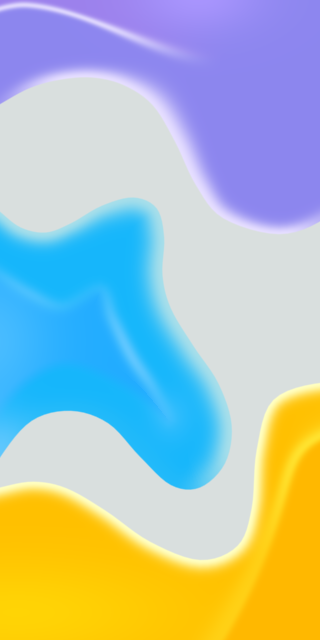
Write a Shadertoy shader that draws this background.

```glsl
// Three glossy fluid shapes, violet, blue and yellow, on a pale grey ground.

const vec2 GRID = vec2(384, 768); // design units across the canvas, y downward
const int KNOTS = 14; // per spline; the two end knots only steer
const int STEPS = 6;  // straight pieces per spline span

// Colours
const vec3 GROUND = vec3(.852, .874, .872);
const vec3 VIOLET = vec3(.55, .525, .935);
const vec3 VIOLET_WARM = vec3(.61, .505, .925);
const vec3 VIOLET_GLOW = vec3(.67, .59, 1);
const vec3 VIOLET_RIM = vec3(.9, .87, 1);
const vec3 BLUE = vec3(.085, .715, .985);
const vec3 BLUE_INNER = vec3(.13, .675, 1);
const vec3 BLUE_LIGHT = vec3(.42, .79, 1);
const vec3 BLUE_RIM = vec3(.68, .88, .915);
const vec3 YELLOW = vec3(1, .75, 0);
const vec3 YELLOW_DEEP = vec3(1, .72, 0);
const vec3 YELLOW_LIGHT = vec3(1, .83, .02);
const vec3 YELLOW_SHEEN = vec3(1, .9, .2);
const vec3 YELLOW_RIM = vec3(1, 1, .76);

// Spline knots
const vec2 VIOLET_EDGE[KNOTS] = vec2[KNOTS](
  vec2(-70,170), vec2(-30,143), vec2(0,125), vec2(35,106), vec2(70,96),
  vec2(110,93), vec2(148,102), vec2(183,126), vec2(210,170), vec2(235,222),
  vec2(268,262), vec2(335,281), vec2(390,262), vec2(430,220));
const vec2 BLUE_UPPER[KNOTS] = vec2[KNOTS](
  vec2(-60,200), vec2(-25,232), vec2(0,254), vec2(25,273), vec2(55,279),
  vec2(85,268), vec2(122,247), vec2(160,237), vec2(188,250), vec2(197,285),
  vec2(195,330), vec2(205,370), vec2(232,415), vec2(262,460));
const vec2 BLUE_LOWER[KNOTS] = vec2[KNOTS](
  vec2(205,370), vec2(232,415), vec2(262,460), vec2(278,510), vec2(270,556),
  vec2(240,585), vec2(205,582), vec2(168,548), vec2(130,508), vec2(85,493),
  vec2(38,505), vec2(0,549), vec2(-30,605), vec2(-50,660));
const vec2 BLUE_FOLD[KNOTS] = vec2[KNOTS](
  vec2(-40,300), vec2(-10,322), vec2(35,352), vec2(75,367), vec2(120,347),
  vec2(135,382), vec2(158,428), vec2(185,468), vec2(202,505), vec2(155,470),
  vec2(85,441), vec2(35,460), vec2(-10,510), vec2(-40,560));
const vec2 YELLOW_EDGE[KNOTS] = vec2[KNOTS](
  vec2(-80,605), vec2(-30,594), vec2(0,585), vec2(40,578), vec2(80,586),
  vec2(127,613), vec2(180,650), vec2(240,672), vec2(285,655), vec2(302,610),
  vec2(308,540), vec2(328,480), vec2(388,459), vec2(450,465));

float bell(float x) { return exp(-x * x); }
float glow(vec2 p, vec2 center, vec2 size) { return bell(length((p - center) / size)); }

// Catmull-Rom point between b and c
vec2 spline(vec2 a, vec2 b, vec2 c, vec2 d, float t) {
  return b + .5 * t * (c - a + t * (2. * a - 5. * b + 4. * c - d
    + t * (3. * (b - c) + d - a)));
}

// x: distance, positive right of travel; y: knot position of the nearest point
vec2 curve(vec2 p, vec2 k[KNOTS]) {
  vec2 nearest = vec2(1e9, 0), start = k[1];
  float side = 1.;
  for (int i = 1; i < KNOTS - 2; i++) {
    for (int j = 1; j <= STEPS; j++) {
      float t = float(j) / float(STEPS);
      vec2 end = spline(k[i - 1], k[i], k[i + 1], k[i + 2], t);
      vec2 along = end - start, q = p - start;
      float h = clamp(dot(q, along) / dot(along, along), 0., 1.);
      vec2 gap = q - along * h;
      float d2 = dot(gap, gap);
      if (d2 < nearest.x) {
        nearest = vec2(d2, float(i) + t + (h - 1.) / float(STEPS));
        side = along.x * q.y < along.y * q.x ? -1. : 1.;
      }
      start = end;
    }
  }
  return vec2(side * sqrt(nearest.x), nearest.y);
}

vec3 violetShade(vec2 p, float depth) {
  float left = min(p.x - 35., 0.);
  float fold = p.y - 5.5 - 68. * smoothstep(20., 275., p.x) - .004 * left * left;
  float above = smoothstep(3., -5., fold) * (1. - smoothstep(130., 290., p.x));
  vec3 color = mix(VIOLET, VIOLET_WARM, above);
  color = mix(color, VIOLET_GLOW, .9 * glow(p, vec2(238, -5), vec2(75, 42)));
  float width = mix(4., 10., smoothstep(85., 265., p.x));
  float shine = bell(fold / width) * (1. - smoothstep(120., 270., p.x));
  color = mix(color, VIOLET_RIM, .9 * shine);
  float rimWidth = 11. + 9. * bell((p.x - 215.) / 60.);
  float rim = smoothstep(-30., 80., p.x) * (1. - .6 * smoothstep(340., 400., p.x));
  return mix(color, VIOLET_RIM, rim * bell(depth / rimWidth));
}

vec3 blueShade(vec2 p, float depth, float rim) {
  vec2 fold = curve(p, BLUE_FOLD);
  float inner = smoothstep(-7., 14., fold.x);
  vec3 color = mix(BLUE, BLUE_INNER, inner);
  color = mix(color, BLUE_LIGHT, .55 * inner * glow(p, vec2(-15, 410), vec2(75, 85)));
  color = mix(color, BLUE_LIGHT, .8 * glow(p, vec2(-5, 540), vec2(42, 50)));
  float shine = .55 * bell((fold.y - 2.) / 1.2) + .85 * bell((fold.y - 5.9) / 1.7);
  color = mix(color, BLUE_LIGHT, shine * bell(fold.x / 9.));
  color = mix(color, BLUE_LIGHT, .3 * glow(p, vec2(205, 500), vec2(26, 30)));
  float rimWidth = mix(15., 21., smoothstep(80., 180., p.x));
  return mix(color, BLUE_RIM, rim * bell(depth / rimWidth));
}

vec3 yellowShade(vec2 p, float depth) {
  float y = p.y - 606., bend = 33. * exp((523. - p.y) / 17.);
  float slope = .28 + .002 * y + bend / 17.;
  float fold = (335. - .28 * y - .001 * y * y + bend - p.x) / sqrt(1. + slope * slope);
  vec3 color = mix(YELLOW, YELLOW_LIGHT, glow(p, vec2(20, 735), vec2(190, 62)));
  color = mix(color, YELLOW_DEEP, smoothstep(2., -10., fold));
  float width = fold > 0. ? mix(9., 20., smoothstep(580., 770., p.y)) : 7.;
  float shine = mix(.9, .4, smoothstep(523., 690., p.y));
  color = mix(color, YELLOW_SHEEN, shine * bell(fold / width));
  return mix(color, YELLOW_RIM, bell(depth / 12.));
}

void mainImage(out vec4 fragColor, in vec2 fragCoord) {
  vec2 uv = fragCoord / iResolution.xy, p = vec2(uv.x, 1. - uv.y) * GRID;
  float soft = GRID.x / iResolution.x;
  // Depth inside each shape
  float violet = -curve(p, VIOLET_EDGE).x, yellow = curve(p, YELLOW_EDGE).x;
  vec2 upper = curve(p, BLUE_UPPER), lower = curve(p, BLUE_LOWER);
  bool onUpper = abs(upper.x) < abs(lower.x);
  float blue = onUpper ? upper.x : lower.x;
  float rim = onUpper ? .95 : mix(.95, .08, smoothstep(3.5, 6., lower.y));
  // Layers
  vec3 color = mix(GROUND, violetShade(p, violet), smoothstep(-soft, soft, violet));
  color = mix(color, blueShade(p, blue, rim), smoothstep(-soft, soft, blue));
  color = mix(color, yellowShade(p, yellow), smoothstep(-soft, soft, yellow));
  fragColor = vec4(color, 1);
}
```
